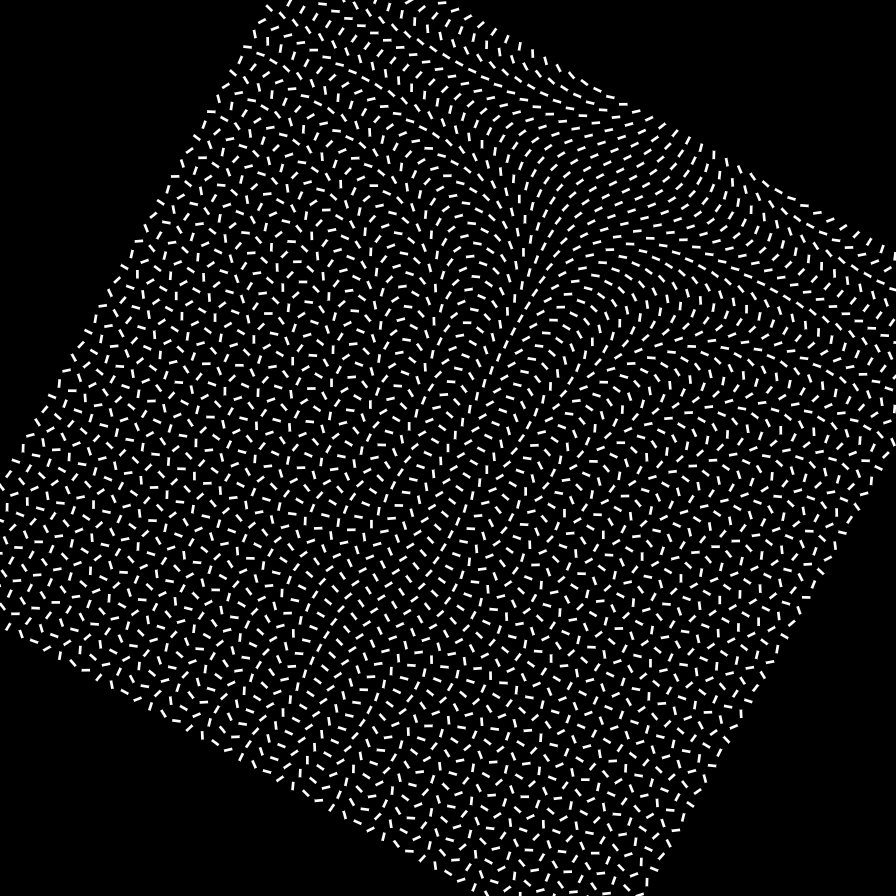
Give the GLSL for this pattern, as a WebGL 1 fragment shader.

```glsl
precision highp float;
// A tilted square field of small white dashes on black.
// Each cell of a 52 by 52 grid holds one dash, whose angle turns by a
// third of a half-turn per column, with a twist that grows off centre.

uniform vec2 u_resolution;

const float PI = 3.14159265;
const float TILT = 0.51;
const float CELL = 0.01655;

mat2 rotation(float angle) {
    float c = cos(angle), s = sin(angle);
    return mat2(c, s, -s, c);
}

float boxDistance(vec2 p, vec2 halfSize) {
    vec2 d = abs(p) - halfSize;
    return length(max(d, 0.0)) + min(max(d.x, d.y), 0.0);
}

// Dash direction in grid space, measured from the column axis
float dashAngle(vec2 cell) {
    float halfTurns = cell.x / 3.0 - cell.y * (0.0155 * cell.x - 0.0165);
    return 0.5 * PI + TILT - PI * halfTurns;
}

void main() {
    float side = min(u_resolution.x, u_resolution.y);
    vec2 p = (gl_FragCoord.xy - 0.5 * u_resolution) / side;

    // Tilted grid with one cell centred on the canvas
    vec2 grid = rotation(TILT) * p / CELL;
    vec2 cell = floor(grid + 0.5);
    vec2 local = (grid - cell) * CELL;

    // One dash per cell, with edges softened over a pixel
    vec2 dash = rotation(-dashAngle(cell)) * local;
    float dist = boxDistance(dash, vec2(0.0047, 0.0015));
    float ink = clamp(0.5 - dist * side, 0.0, 1.0);

    // Keep only the cells inside the square field
    vec2 inside = step(abs(cell - 0.5), vec2(25.6));
    ink *= inside.x * inside.y;

    gl_FragColor = vec4(vec3(ink), 1.0);
}
```
